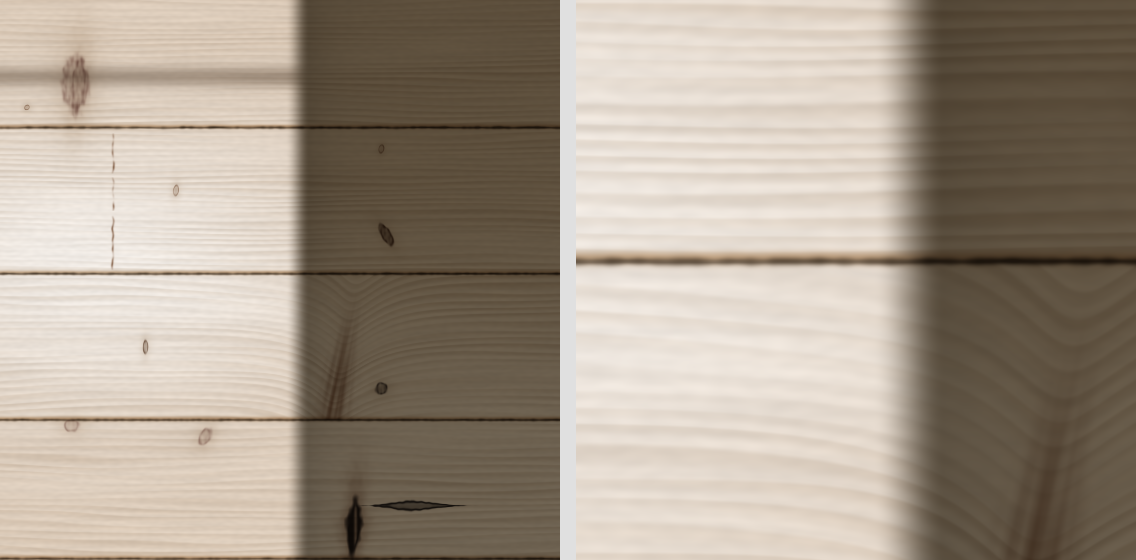
Left: the whole. Right: its middle third, enlarged.
A WebGL 1 fragment shader for this texture:

```glsl
precision highp float;
// Four pale pine boards with knots and cracks, half in sunlight and half in soft shadow.
uniform vec2 u_resolution;

const vec3 SUNLIT = vec3(0.85, 0.785, 0.715);
const vec3 GLARE = vec3(0.93, 0.908, 0.885);
const vec3 SHADE_LOW = vec3(0.43, 0.385, 0.32);
const vec3 SHADE_HIGH = vec3(0.365, 0.312, 0.24);
const vec3 LATE_WOOD = vec3(0.86, 0.82, 0.77);
const vec3 BROWN = vec3(0.58, 0.45, 0.36);
const vec3 PURPLE = vec3(0.72, 0.63, 0.62);
const vec3 SOOT = vec3(0.16, 0.14, 0.13);
const float BOARD_HEIGHT = 0.261;
const float BOARD_OFFSET = 0.011;

vec2 gradientAt(vec2 cell) {
  vec3 h = fract(cell.xyx * vec3(0.1031, 0.1030, 0.0973));
  h += dot(h, h.yzx + 33.33);
  float angle = 6.2832 * fract((h.x + h.y) * h.z);
  return vec2(cos(angle), sin(angle));
}

// Gradient noise, roughly -0.7 to 0.7
float noise(vec2 p) {
  vec2 i = floor(p), f = fract(p);
  vec2 s = f * f * f * (f * (f * 6.0 - 15.0) + 10.0);
  vec2 e = vec2(1.0, 0.0);
  float low = mix(dot(gradientAt(i), f), dot(gradientAt(i + e), f - e), s.x);
  float high = mix(dot(gradientAt(i + e.yx), f - e.yx), dot(gradientAt(i + 1.0), f - 1.0), s.x);
  return mix(low, high, s.y);
}

float bell(float x) { return exp(-x * x); }

// 1 on the board with the given index, else 0
float onBoard(float board, float index) { return 1.0 - step(0.5, abs(board - index)); }

vec3 stain(vec3 wood, vec3 tint, float amount) {
  return wood * mix(vec3(1.0), tint, clamp(amount, 0.0, 1.0));
}

// Leaning ellipse with a rough edge: 1 on its rim
float knotDistance(vec2 p, vec2 centre, vec2 radius, float lean, float rough) {
  vec2 q = p - centre;
  q.x -= lean * q.y;
  return length(q / radius) + rough * noise(p * vec2(95.0, 60.0));
}

float inside(float d) { return 1.0 - smoothstep(0.55, 1.15, d); }

vec3 addKnot(vec3 wood, vec2 p, vec2 centre, vec2 radius, vec3 tint, float lean, float fill) {
  float d = knotDistance(p, centre, radius, lean, 0.25);
  float mottle = 0.8 + 0.7 * noise(p * vec2(170.0, 70.0));
  wood = stain(wood, tint, mottle * (fill * inside(d) + 0.6 * bell((d - 0.85) / 0.2)));
  return stain(wood, LATE_WOOD, 0.5 * bell(d / 1.8));
}

// Growth rings and fibres; the third board from the top dips around a buried branch
vec3 pine(vec2 p, float board) {
  float seed = board * 17.3;
  float branchX = p.x - 0.592 - 0.18 * (p.y - 0.25);
  float dip = exp(-sqrt(branchX * branchX + 0.0004) / 0.05);
  float y = p.y + 0.09 * dip * onBoard(board, 1.0);
  float swell = noise(vec2(p.x * 1.3 + seed, y * 5.0));
  float phase = y * mix(68.0, 92.0, step(1.5, board)) + 1.5 * swell;
  phase += 0.9 * noise(vec2(p.x * 3.0, y * 30.0 + seed));
  float ring = fract(phase);
  float line = smoothstep(0.1, 0.75, ring) * (1.0 - smoothstep(0.78, 1.0, ring));
  float strength = 0.33 + 0.6 * noise(vec2(p.x * 2.0 - seed, y * 20.0));
  strength *= 0.75 + 0.4 * smoothstep(0.5, 0.56, p.x);
  float fibre = noise(vec2(p.x * 7.0 + seed, y * 150.0));
  float pores = noise(p * vec2(65.0, 170.0));
  vec3 wood = stain(vec3(1.012), LATE_WOOD, line * strength);
  wood *= 1.0 + 0.04 * fibre + 0.025 * pores;
  return wood * (1.0 + vec3(0.035, 0.045, 0.055) * noise(vec2(p.x * 1.1 + seed, y * 12.0)));
}

vec3 addSeams(vec3 wood, vec2 p) {
  float shaded = smoothstep(0.5, 0.56, p.x);
  for (int i = 0; i < 4; i++) {
    float k = float(i);
    float height = max(0.002, k * BOARD_HEIGHT - BOARD_OFFSET);
    float ragged = noise(vec2(p.x * 38.0, k * 9.7 + 0.4));
    float chips = noise(vec2(p.x * 95.0, k * 5.3 + 0.6));
    float d = p.y - height - 0.0008 * ragged;
    wood = stain(wood, vec3(0.78, 0.66, 0.52), 0.8 * bell((d - 0.002) / 0.004));
    float depth = mix(0.72, 0.9, shaded) + 0.3 * ragged + 0.25 * chips;
    wood = stain(wood, vec3(0.34, 0.31, 0.27), depth * bell(d / (0.0022 + 0.0008 * chips)));
  }
  return wood;
}

// Butt joint, buried branch, split and long crack
vec3 addFlaws(vec3 wood, vec2 p, float board) {
  float gap = 0.4 + 1.1 * noise(vec2(3.7, p.y * 75.0));
  float joint = bell((p.x - 0.202 - 0.004 * noise(vec2(p.y * 60.0, 2.3))) / 0.002);
  wood = stain(wood, BROWN, onBoard(board, 2.0) * joint * gap);
  float rise = p.y - 0.25;
  float across = (p.x - 0.592 - 0.18 * rise) / (0.023 - 0.03 * rise);
  float streaks = 0.7 + 0.6 * noise(vec2(across * 3.0, p.y * 9.0));
  float fade = 1.0 - smoothstep(0.03, 0.25, rise);
  wood = stain(wood, BROWN, onBoard(board, 1.0) * bell(across) * streaks * fade);
  float width = 0.013 + 0.008 * noise(vec2(p.y * 45.0, 7.4));
  float split = knotDistance(p, vec2(0.632, 0.057), vec2(width, 0.06), 0.06, 0.3);
  wood = stain(wood, BROWN, 0.7 * bell(split / 1.5));
  float sliver = bell((p.x - 0.635) / 0.003) * inside(split * 1.5);
  wood = stain(wood, SOOT, inside(split) * (1.0 - 0.65 * sliver));
  float taper = 0.0095 * (1.05 - abs(p.x - 0.735) / 0.09);
  float crack = knotDistance(p, vec2(0.742, 0.097), vec2(0.085, max(taper, 0.002)), 0.0, 0.25);
  return stain(wood, SOOT, 0.45 * inside(crack) + 0.65 * bell((crack - 0.8) / 0.25));
}

vec3 addKnots(vec3 wood, vec2 p) {
  for (int i = 0; i < 3; i++) {
    float k = float(i);
    vec2 centre = fract(vec2(0.314, 0.66) + k * vec2(0.367, 0.074));
    wood = addKnot(wood, p, centre, vec2(0.005, 0.011 - 0.003 * k), BROWN, 0.1, 0.2);
  }
  wood = addKnot(wood, p, vec2(0.135, 0.850), vec2(0.025, 0.050), PURPLE, 0.0, 0.35);
  wood = addKnot(wood, p, vec2(0.140, 0.846), vec2(0.012, 0.052), PURPLE, 0.08, 0.2);
  wood = addKnot(wood, p, vec2(0.367, 0.221), vec2(0.012, 0.015), PURPLE, 0.3, 0.4);
  wood = addKnot(wood, p, vec2(0.128, 0.240), vec2(0.014, 0.011), PURPLE, 0.0, 0.3);
  wood = addKnot(wood, p, vec2(0.260, 0.381), vec2(0.005, 0.013), BROWN * 0.8, 0.0, 0.5);
  wood = addKnot(wood, p, vec2(0.690, 0.580), vec2(0.010, 0.020), BROWN * 0.7, -0.45, 0.8);
  return addKnot(wood, p, vec2(0.681, 0.306), vec2(0.011, 0.011), SOOT * 2.0, 0.0, 0.6);
}

vec3 lighting(vec2 p) {
  vec2 glarePoint = (p - vec2(0.15, 0.52)) / vec2(0.50, 0.27);
  vec3 sun = mix(SUNLIT, GLARE, exp(-dot(glarePoint, glarePoint)));
  sun *= 1.0 - vec3(0.27, 0.30, 0.33) * bell((p.y - 0.863) / 0.018);
  vec3 shade = mix(SHADE_LOW, SHADE_HIGH, smoothstep(0.15, 0.75, p.y));
  shade *= 1.0 - 0.15 * exp(-max(p.x - 0.54, 0.0) / 0.05);
  return mix(sun, shade, smoothstep(0.51, 0.553, p.x));
}

void main() {
  vec2 p = gl_FragCoord.xy / u_resolution;
  float board = floor((p.y + BOARD_OFFSET) / BOARD_HEIGHT);
  vec3 wood = addFlaws(pine(p, board), p, board);
  wood = addSeams(addKnots(wood, p), p);
  gl_FragColor = vec4(clamp(wood * lighting(p), 0.0, 1.0), 1.0);
}
```
